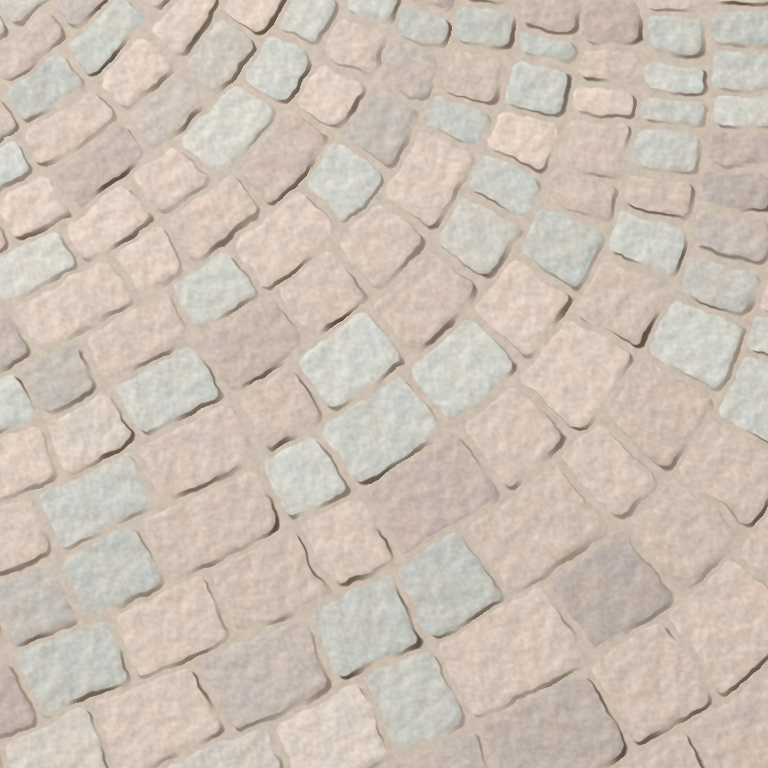
This texture is drawn by a WebGL 1 fragment shader. Its source:

```glsl
precision highp float;
// Sunlit granite setts laid in sweeping arcs that grow towards the viewer.
uniform vec2 u_resolution;

const vec2 ACROSS = vec2(0.757, 0.653);  // steps from course to course, and shadow direction
const vec2 ALONG = vec2(0.653, -0.757);  // runs with the courses
const vec2 BEND = vec2(0.254, 0.414);    // place and width of the bend
const float COURSE_GROWTH = 0.0716;
const vec3 PINK = vec3(0.845, 0.780, 0.728);
const vec3 GREY = vec3(0.800, 0.800, 0.768);
const vec3 MAUVE = vec3(0.765, 0.703, 0.668);
const vec3 SAND = vec3(0.800, 0.748, 0.690);
const vec3 SHADOW = vec3(0.360, 0.300, 0.255);

float hash(vec2 p) {
  return fract(sin(dot(p, vec2(127.1, 311.7))) * 43758.55);
}
vec2 gradient(vec2 cell) {
  float angle = 6.2832 * hash(cell);
  return vec2(cos(angle), sin(angle));
}
float gradientNoise(vec2 p) {
  vec2 i = floor(p), f = fract(p), e = vec2(1.0, 0.0);
  vec2 u = f * f * f * (f * (f * 6.0 - 15.0) + 10.0);
  float low = mix(dot(gradient(i), f), dot(gradient(i + e), f - e), u.x);
  float high = mix(dot(gradient(i + e.yx), f - e.yx), dot(gradient(i + 1.0), f - 1.0), u.x);
  return mix(low, high, u.y);
}
float fbm(vec2 p) {
  float sum = 0.0, amplitude = 0.6;
  for (int i = 0; i < 3; i++) {
    sum += amplitude * gradientNoise(p);
    p = mat2(1.6, 1.2, -1.2, 1.6) * p + 7.3;
    amplitude *= 0.55;
  }
  return sum;
}
vec2 noisePair(vec2 p) {
  return vec2(gradientNoise(p), gradientNoise(p + 37.4));
}

// Profile shared by all courses, and its slope.
float arcOffset(float q) {
  return -0.3 * q - 0.9 * length(vec2(q - BEND.x, BEND.y));
}
float arcSlope(float q) {
  return -0.3 - 0.9 * (q - BEND.x) / length(vec2(q - BEND.x, BEND.y));
}
float courseEdge(float course) {
  return 1.6276 * exp(course * COURSE_GROWTH) - 0.26;
}
// Uneven position of joint k within a course.
float joint(float k, float course) {
  return k + 0.4 * (hash(vec2(k, course + 17.0)) - 0.5);
}
float roundedBox(vec2 p, vec2 halfSize, float radius) {
  vec2 d = abs(p) - halfSize + radius;
  return length(max(d, 0.0)) + min(max(d.x, d.y), 0.0) - radius;
}
vec3 graniteColor(vec2 id) {
  vec3 c = mix(PINK, GREY, smoothstep(0.52, 0.66, hash(id + 3.7)));
  c = mix(c, MAUVE, 0.8 * smoothstep(0.78, 0.95, hash(id + 9.2)));
  return c * mix(0.965, 1.045, hash(id + 21.3));
}

void main() {
  vec2 p = gl_FragCoord.xy / u_resolution;
  p.y = 1.0 - p.y;
  float soft = max(1.0 / u_resolution.y, 0.0016);
  // Course lookup on slightly wobbly ground.
  vec2 ground = p + 0.009 * noisePair(p * 11.0) + 0.005 * noisePair(p * 36.0)
              + 0.002 * noisePair(p * 90.0);
  float q = dot(ground, ALONG), slope = arcSlope(q);
  float stretch = sqrt(1.0 + slope * slope);
  float depth = dot(ground, ACROSS) - arcOffset(q);
  float course = floor(log((depth + 0.26) / 1.6276) / COURSE_GROWTH);
  float farEdge = courseEdge(course), nearEdge = courseEdge(course + 1.0);
  float middle = 0.5 * (nearEdge + farEdge), offCentre = depth - middle;
  // Joints square to the course, closer together where the arc recedes.
  float qFoot = q + slope * offCentre / (stretch * stretch);
  float past = max(qFoot - 0.13, 0.0), density = 1.35 - 0.27 * middle;
  float v = density * (8.3 * qFoot + 21.0 * past * past) + 7.0 * hash(vec2(course, 5.0));
  float toLength = stretch / (density * (8.3 + 42.0 * past));
  float k = floor(v);
  if (v < joint(k, course)) k -= 1.0;
  else if (v > joint(k + 1.0, course)) k += 1.0;
  float left = joint(k, course), right = joint(k + 1.0, course);
  vec2 id = vec2(k, course);
  // Stone outline and the shadow it throws into the joint.
  vec2 local = vec2((v - 0.5 * (left + right)) * toLength, offCentre / stretch);
  vec2 halfSize = 0.5 * vec2((right - left) * toLength, (nearEdge - farEdge) / stretch);
  halfSize -= 0.0050 + 0.0025 * hash(id + 31.0);
  vec2 shadowDir = vec2(slope, 1.0) / stretch;
  float outline = roundedBox(local, halfSize, 0.011);
  float shade = roundedBox(local - 0.0065 * shadowDir, halfSize, 0.011);
  float stoneMask = 1.0 - smoothstep(-soft, soft, outline);
  float strength = smoothstep(-0.3, 0.3, gradientNoise(p * 17.0 + 4.0)) * mix(0.4, 1.0, hash(id + 13.0));
  float shadowMask = strength * (1.0 - smoothstep(-soft, soft * 1.5, shade));
  // Rough cleft surface lit from the upper left.
  vec2 rough = p * 42.0 + 11.0 * hash(id);
  float bump = fbm(rough), relief = fbm(rough + 0.3 * ACROSS) - bump;
  float speckle = gradientNoise(p * 165.0);
  vec3 stone = graniteColor(id) * (1.0 + 0.19 * relief + 0.06 * bump + 0.05 * speckle);
  stone += vec3(0.025, 0.0, -0.02) * gradientNoise(p * 24.0 + 50.0);
  float facing = dot(local / halfSize, shadowDir);
  float rim = smoothstep(-0.010, 0.0, outline);
  stone *= 1.0 - rim * 0.07 * smoothstep(0.0, 1.0, facing);
  stone += 0.02 * rim * smoothstep(0.0, 1.0, -facing);
  // Sandy joints, shadows, then stones on top.
  vec3 color = SAND * (1.0 + 0.06 * gradientNoise(p * 70.0) + 0.05 * speckle);
  color = mix(color, SHADOW, shadowMask);
  color = mix(color, stone, stoneMask);
  color += 0.022 * (1.0 - p.x - p.y);
  gl_FragColor = vec4(clamp(color, 0.0, 1.0), 1.0);
}
```
